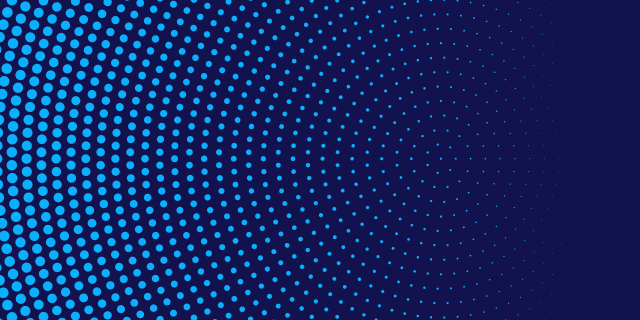
Reproduce this background procedurally as a WebGL 2 fragment shader.

```glsl
#version 300 es
precision highp float;
// Radial halftone: light blue dots on concentric rings over deep navy.
// Each ring holds seven more dots than the one inside it, and the
// dots shrink from the left edge until they vanish on the right.

uniform vec2 u_resolution;
out vec4 fragColor;

const float TAU = 6.2831853;
const vec2 CENTER = vec2(1.378, 0.504);   // in canvas heights
const float RING_GAP = 0.04625;
const vec2 SQUASH = vec2(1.0, 0.976);     // rings are slightly flattened

// Centre of the ring dot closest to p
vec2 nearestDot(vec2 p) {
    vec2 q = (p - CENTER) / SQUASH;
    float ring = round(length(q) / RING_GAP);
    float stepAngle = TAU / max(7.0 * ring, 1.0);
    float angle = round(atan(q.y, q.x) / stepAngle) * stepAngle;
    return CENTER + SQUASH * ring * RING_GAP * vec2(cos(angle), sin(angle));
}

// Dot radius, falling off from left to right
float dotRadius(float x) {
    return 0.0167 * pow(clamp(1.0 - x / 1.927, 0.0, 1.0), 1.3);
}

void main() {
    float pixel = 1.0 / u_resolution.y;
    vec2 p = gl_FragCoord.xy * pixel;

    vec2 dotCenter = nearestDot(p);
    float radius = dotRadius(dotCenter.x);

    // Smooth edge; dots thinner than a pixel fade instead of flickering
    float coverage = clamp((radius - distance(p, dotCenter)) / pixel + 0.5, 0.0, 1.0);
    coverage *= min(1.0, 2.0 * radius / pixel);

    vec3 navy = vec3(0.07, 0.07, 0.31);
    vec3 skyBlue = vec3(0.04, 0.69, 0.99);
    fragColor = vec4(mix(navy, skyBlue, coverage), 1.0);
}
```
